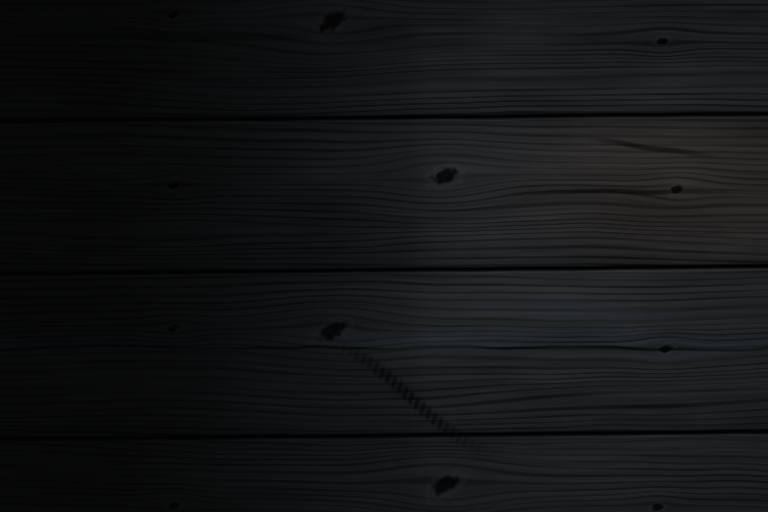
Give the GLSL for this texture, as a WebGL 1 fragment shader.

```glsl
precision highp float;
uniform vec2 u_resolution;

float hash(vec2 p) {
  return fract(sin(dot(p, vec2(127.1, 311.7))) * 43758.5453);
}

float noise(vec2 p) {
  vec2 i = floor(p), f = fract(p);
  f = f * f * (3.0 - 2.0 * f);
  return mix(mix(hash(i), hash(i + vec2(1.0, 0.0)), f.x),
             mix(hash(i + vec2(0.0, 1.0)), hash(i + 1.0), f.x), f.y);
}

float fbm(vec2 p) {
  float sum = 0.0, amp = 0.5;
  for (int i = 0; i < 4; i++) {
    sum += amp * noise(p);
    p = p * 2.03 + 7.1;
    amp *= 0.5;
  }
  return sum;
}

// Dark streak along the grain that tapers towards both ends
float streak(vec2 d, float halfLength, float width) {
  float taper = 1.0 - smoothstep(0.2, 1.0, abs(d.x) / halfLength);
  return taper * (1.0 - smoothstep(0.3 * width, width + 1.0 / u_resolution.y, abs(d.y)));
}

void main() {
  float px = 1.0 / u_resolution.y;
  vec2 p = gl_FragCoord.xy * px;

  // Seams between four planks, tilted slightly
  float plank = 0.0, gap = 0.0, edgeShade = 0.0, edgeLight = 0.0;
  for (int i = 0; i < 3; i++) {
    float n = float(i);
    float d = p.y - (0.150 + 0.323 * n - 0.0125 * n * (n - 1.0)) - 0.010 * (p.x - 0.75)
            - 0.001 * (noise(vec2(p.x * 14.0, n)) - 0.5);
    plank += step(0.0, d);
    gap = max(gap, 1.0 - smoothstep(0.003 - px, 0.0045 + px, abs(d)));
    edgeShade += exp(-abs(d) * 90.0);
    edgeLight += exp(-pow((d + 0.0075) / 0.002, 2.0));
  }
  vec2 seed = vec2(plank * 19.3, plank * 7.7);

  // Grain coordinate, pushed aside around three knots per plank
  float grainY = p.y + 0.03 * (noise(vec2(p.x * 2.2, p.y * 6.0) + seed) - 0.5)
               + 0.004 * noise(vec2(p.x * 9.0, p.y * 20.0) + seed);
  float core = 0.0, halo = 0.0, rings = 0.0;
  for (int k = 0; k < 3; k++) {
    float col = float(k);
    float jitter = hash(vec2(col + 2.0, plank + 5.0));
    float middle = col * (2.0 - col);
    vec2 center = vec2(0.34 + 0.52 * col + middle * (0.01 - 0.22 * mod(plank, 2.0)),
                       0.052 + 0.302 * plank);
    center += (1.0 - middle) * vec2(0.10 * col, 0.09) * (jitter - 0.5);
    float size = 0.010 + 0.011 * middle + 0.004 * col * jitter;
    vec2 d = p - center;
    vec2 spread = d / (size * vec2(5.5, 2.6));
    grainY -= 0.75 * d.y * exp(-dot(spread, spread));
    d.y -= 0.45 * d.x * (jitter + 0.2);
    float r = length(d / (size * vec2(1.1, 0.68))) + 0.5 * (noise(d * 130.0 + seed) - 0.5);
    core = max(core, 1.0 - smoothstep(0.65, 1.15, r));
    halo += exp(-pow((r - 1.4) / 0.35, 2.0));
    rings += sin(r * 10.0) * exp(-r * 0.9);
  }

  // Fine growth lines, fibres and broad stains
  float phase = grainY * 72.0 + 2.2 * noise(vec2(p.x * 1.3, grainY * 22.0) + seed);
  float growth = smoothstep(0.1, 1.0, sin(6.2832 * phase));
  growth *= 0.35 + 0.9 * noise(vec2(p.x * 3.0, grainY * 30.0) + seed);
  float fibre = noise(vec2(p.x * 7.0, grainY * 190.0) + seed) - 0.5;
  float stain = fbm(vec2(p.x * 3.5, p.y * 8.0) + seed) - 0.47;
  float speck = hash(floor(p * 500.0)) - 0.5;
  float tone = 1.08 - 0.36 * growth + 0.28 * fibre + 0.5 * stain + 0.06 * speck;
  tone += 0.13 * halo + 0.10 * rings;

  // Long crack with a pale band, and shorter streaks above it
  float wander = 0.016 * (fbm(vec2(p.x * 7.0, 3.0)) - 0.5);
  float crackD = p.y - 0.322 - wander;
  float crack = 1.0 - smoothstep(0.0008, 0.0025 + px, abs(crackD));
  crack *= 0.35 + 0.6 * noise(vec2(p.x * 10.0, 8.0));
  float paleBand = exp(-pow((crackD - 0.012) / 0.016, 2.0));
  crack += 0.7 * streak(p - vec2(1.22, 0.627 + 0.025 * (p.x - 1.2)) - wander, 0.30, 0.005);
  crack += 0.7 * streak(p - vec2(1.27, 0.715 - 0.11 * (p.x - 1.27)) - wander, 0.15, 0.006);
  crack += 0.5 * streak(p - vec2(0.35, 0.930) - wander, 0.40, 0.010);

  // Slanted scar crossed by short ticks
  vec2 s = p - vec2(0.80, 0.225);
  s = vec2(dot(s, vec2(0.81, -0.58)), dot(s, vec2(0.58, 0.81)));
  s.y += 0.008 * sin(s.x * 16.0);
  float ticks = 0.5 + 0.5 * sin(s.x * 420.0 + s.y * 130.0);
  float scar = streak(s, 0.22, 0.015) * (0.25 + 0.55 * ticks);

  // Light grows from the left and pools on the right
  vec2 pool = (p - vec2(1.16, 0.54)) / vec2(0.40, 0.36);
  float light = 0.030 + 0.058 * smoothstep(0.15, 1.0, p.x)
              + 0.012 * smoothstep(0.78, 0.85, p.x) + 0.052 * exp(-dot(pool, pool));
  light *= 1.0 - 0.15 * smoothstep(0.75, 1.0, p.y);

  float warmth = smoothstep(0.8, 1.3, p.x) * smoothstep(0.40, 0.60, p.y)
               * (1.0 - smoothstep(0.70, 0.85, p.y));
  vec3 tint = mix(vec3(0.93, 1.00, 1.07), vec3(1.06, 0.99, 0.96), warmth);
  tint += paleBand * vec3(0.02, 0.08, 0.13);

  tone *= (1.0 - 0.72 * core) * (1.0 - 0.7 * clamp(crack, 0.0, 1.0)) * (1.0 - 0.75 * scar);
  tone *= 1.0 - 0.35 * min(edgeShade, 1.0);
  tone += 0.28 * edgeLight;
  vec3 color = mix(light * tint * tone, vec3(0.008, 0.008, 0.010), gap);
  gl_FragColor = vec4(color, 1.0);
}
```
